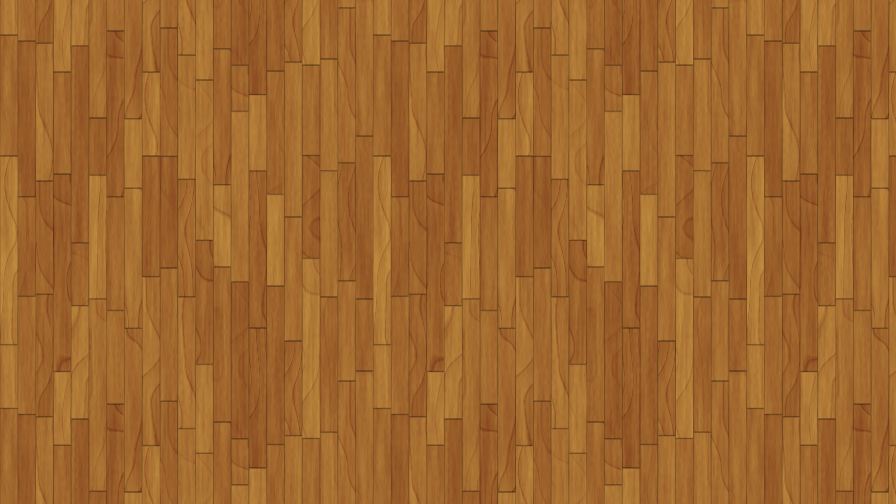
Reproduce this texture procedurally as a Shadertoy shader.

```glsl
const float TILES_DOWN = 1.35;     // repeats over the canvas height
const float COLUMNS = 21.0;        // planks across one repeat
const float ROWS = 3.0;            // planks along one repeat
const vec3 DARK_WOOD = vec3(0.57, 0.33, 0.145);
const vec3 LIGHT_WOOD = vec3(0.72, 0.51, 0.23);

float hash(vec2 p) {
    return fract(sin(dot(p, vec2(127.1, 311.7))) * 43758.5453);
}

float noise(vec2 p) {
    vec2 cell = floor(p);
    vec2 f = fract(p);
    f = f * f * (3.0 - 2.0 * f);
    float low = mix(hash(cell), hash(cell + vec2(1, 0)), f.x);
    float high = mix(hash(cell + vec2(0, 1)), hash(cell + vec2(1, 1)), f.x);
    return mix(low, high, f.y);
}

// Soft line of a given half width around distance zero
float line(float dist, float halfWidth, float pixel) {
    return 1.0 - smoothstep(halfWidth, halfWidth + pixel, abs(dist));
}

// Position of the joint that starts a plank, in rows
float jointAt(float column, float row) {
    return row + 0.75 * hash(vec2(column + 3.0, mod(row, ROWS) + 17.0));
}

// Tone of the wood at a point inside one plank, in plank widths
float woodTone(vec2 p, vec2 id, float pixel) {
    float seed = 40.0 * hash(id + 5.3);
    vec2 q = p + vec2(seed, seed * 1.7);

    float plank = hash(id + 11.7) - 0.5;
    float band = noise(q * vec2(2.6, 0.25)) - 0.5;
    float fiber = noise(q * vec2(9.0, 0.7)) - 0.5;
    float pore = noise(q * vec2(19.0, 3.5)) - 0.5;

    // Growth rings: a sawtooth with a thin dark vein at each wrap
    float ring = fract(q.x * 0.8 + 2.4 * noise(q * vec2(0.6, 0.35)));
    float vein = line(min(ring, 1.0 - ring), 0.015, pixel * 1.2);
    float figure = smoothstep(0.15, 0.9, hash(id + 23.1));
    float ringTone = figure * (0.28 * (ring - 0.5) - 0.42 * vein);

    return 0.52 + 0.78 * plank + 0.42 * band + 0.34 * fiber
         + 0.22 * pore + ringTone;
}

void mainImage(out vec4 fragColor, in vec2 fragCoord) {
    // Repeats are counted from the upper left corner
    vec2 tile = vec2(fragCoord.x, iResolution.y - fragCoord.y)
              / iResolution.y * TILES_DOWN;
    float pixel = COLUMNS * TILES_DOWN / iResolution.y;

    // Find the plank under this point
    float across = tile.x * COLUMNS;
    float column = mod(floor(across), COLUMNS);
    float along = tile.y * ROWS + hash(vec2(column, 7.0)) * ROWS;
    float row = floor(along);
    if (along < jointAt(column, row)) row -= 1.0;
    float start = jointAt(column, row);
    float end = jointAt(column, row + 1.0);

    // Plank coordinates, measured in plank widths
    float rowLength = COLUMNS / ROWS;
    vec2 local = vec2(fract(across), (along - start) * rowLength);
    float sideGap = min(local.x, 1.0 - local.x);
    float endGap = min(local.y, (end - along) * rowLength);

    // Wood, then the seams between planks
    vec2 id = vec2(column, mod(row, ROWS));
    float tone = clamp(woodTone(local, id, pixel), -0.45, 1.2);
    vec3 color = mix(DARK_WOOD, LIGHT_WOOD, tone);
    float sideSeam = line(sideGap, 0.012, pixel * 0.8);
    float endSeam = line(endGap, 0.025, pixel * 0.8);
    float wear = 0.10 + 0.16 * noise(vec2(column * 9.1, local.y * 0.5));
    color *= 1.0 - max(sideSeam * wear, endSeam * 0.28);

    fragColor = vec4(color, 1.0);
}
```
